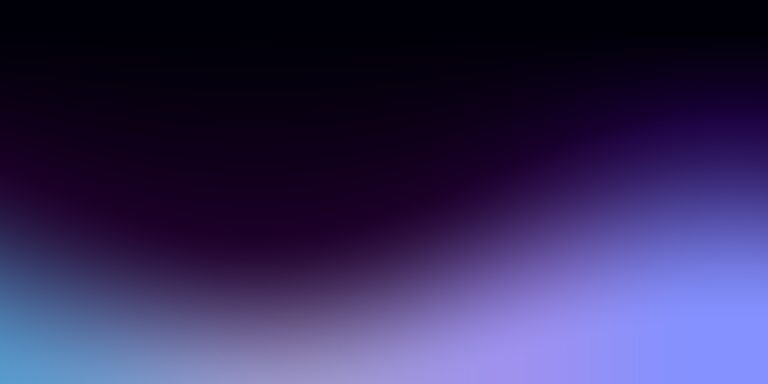
Reproduce this background procedurally as a WebGL 2 fragment shader.

```glsl
#version 300 es
precision highp float;

uniform vec2 u_resolution;
out vec4 fragColor;

// Height of the glow's upper edge: a broad wave, low at left centre
float glowEdge(float x) {
    return 0.505 - 0.17 * cos(5.027 * (x - 0.33));
}

// Hue of the glow, from teal on the left to periwinkle on the right
vec3 glowColor(float x) {
    vec3 teal = vec3(0.34, 0.61, 0.81);
    vec3 lavender = vec3(0.63, 0.61, 0.81);
    vec3 violet = vec3(0.62, 0.57, 0.94);
    vec3 periwinkle = vec3(0.52, 0.57, 1.0);
    vec3 color = mix(teal, lavender, smoothstep(-0.05, 0.4, x));
    color = mix(color, violet, smoothstep(0.38, 0.7, x));
    return mix(color, periwinkle, smoothstep(0.66, 0.92, x));
}

// Dark sky that warms to purple as it nears the glow
vec3 skyColor(vec2 uv, float edge) {
    vec3 night = vec3(0.0, 0.0, 0.03);
    vec3 purple = mix(vec3(0.12, 0.0, 0.17), vec3(0.11, 0.0, 0.25), smoothstep(0.5, 0.95, uv.x));
    float nearness = clamp((0.93 - uv.y) / (0.93 - edge), 0.0, 1.0);
    return mix(night, purple, pow(nearness, 1.3));
}

void main() {
    vec2 uv = gl_FragCoord.xy / u_resolution;
    float edge = glowEdge(uv.x);
    float depth = edge - uv.y;

    // The glow gathers strength below its edge, more slowly at the far left
    float reach = 0.27 + 0.38 * edge + 0.07 * (1.0 - smoothstep(0.0, 0.3, uv.x));
    float glow = smoothstep(-0.07, reach, depth);

    fragColor = vec4(mix(skyColor(uv, edge), glowColor(uv.x), glow), 1.0);
}
```
